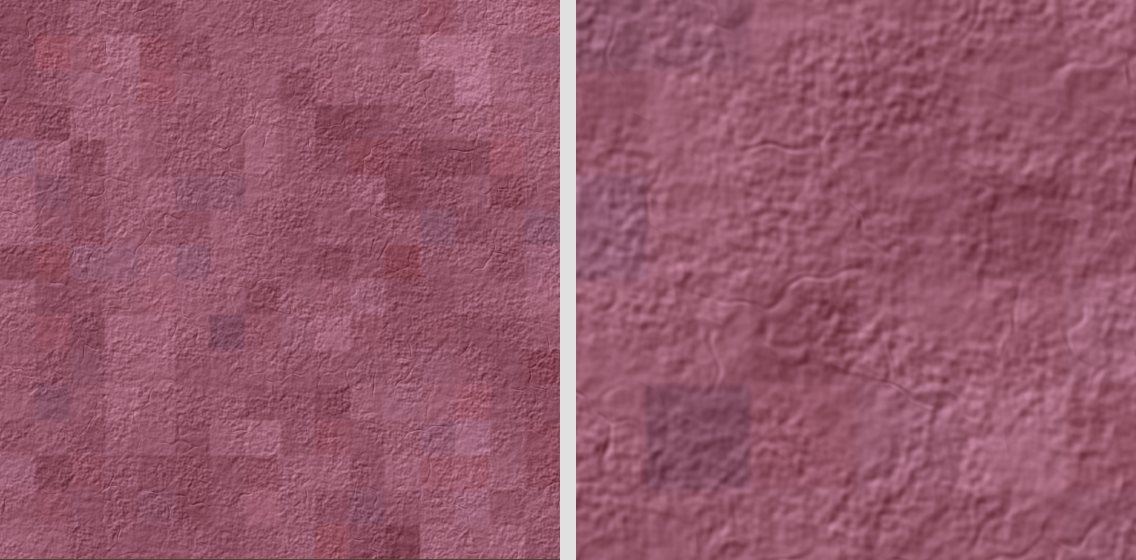
Left, the full canvas; right, a detail of the centre.
Reproduce this texture procedurally as a Shadertoy shader.

```glsl
// Rose plaster: an embossed surface of grains, wrinkles and broken creases,
// lit from the upper left by a height difference along the light direction.
// A grid of faint square patches shifts its tone and, rarely, its hue.

#define MEAN_COLOR vec3(0.582, 0.342, 0.416)
#define TONE_AXIS vec3(0.160, 0.150, 0.170)
#define RIM_COLOR vec3(0.30, 0.27, 0.22)
#define LIGHT_DIR vec2(-0.6, 0.8)
#define LIGHT_STEP 0.0014
#define RELIEF 2.15
#define CREASE_DEPTH 0.30
#define CELLS 16.0
#define PATCHES 16.0
#define PATCH_TONE 0.68
#define PATCH_HUE 0.026
#define BROAD_TONE 0.42

vec2 hash2(vec2 p) {
    vec3 q = fract(p.xyx * vec3(0.1031, 0.1030, 0.0973));
    q += dot(q, q.yzx + 33.33);
    return fract((q.xx + q.yz) * q.zy);
}

float cornerSlope(vec2 cell, vec2 offset) {
    float angle = 6.2832 * hash2(cell).x;
    return dot(vec2(cos(angle), sin(angle)), offset);
}

float gradientNoise(vec2 p) {
    vec2 i = floor(p), f = p - i;
    vec2 u = f * f * f * (f * (f * 6.0 - 15.0) + 10.0);
    vec2 e = vec2(1.0, 0.0);
    float low = mix(cornerSlope(i, f), cornerSlope(i + e.xy, f - e.xy), u.x);
    float high = mix(cornerSlope(i + e.yx, f - e.yx), cornerSlope(i + e.xx, f - e.xx), u.x);
    return mix(low, high, u.y);
}

// Difference of the two nearest seed distances: zero on a cell border
float borderDistance(vec2 p) {
    vec2 i = floor(p), f = p - i;
    float nearest = 8.0, second = 8.0;
    for (int y = -1; y <= 1; y++)
    for (int x = -1; x <= 1; x++) {
        vec2 g = vec2(x, y);
        float d = length(g + hash2(i + g + 57.0) - f);
        second = min(second, max(nearest, d));
        nearest = min(nearest, d);
    }
    return second - nearest;
}

float surfaceHeight(vec2 p) {
    // Jagged cell borders, present only in places
    vec2 warp = vec2(gradientNoise(p * 48.0), gradientNoise(p * 48.0 + 71.0));
    vec2 bend = vec2(gradientNoise(p * 13.0 + 13.0), gradientNoise(p * 13.0 + 37.0));
    float border = borderDistance(p * CELLS + 0.32 * warp + 0.5 * bend);
    float presence = smoothstep(-0.3, 0.4, gradientNoise(p * 14.0 + 5.0));
    float h = CREASE_DEPTH * presence * smoothstep(0.0, 0.15, border);

    // Wrinkles and soft lumps
    h -= 0.60 * abs(gradientNoise(p * 33.0 + 0.6 * warp + 19.0));
    h += 0.45 * gradientNoise(p * 58.0 + 3.0);

    // Fine grain gathered in clusters, kept away from the borders
    float cluster = smoothstep(-0.35, 0.2, gradientNoise(p * 17.0 + 41.0));
    cluster *= mix(0.5, 1.0, smoothstep(0.05, 0.3, border));
    float grain = 0.62 * gradientNoise(p * 112.0) + 0.36 * gradientNoise(p * 195.0 + 29.0);
    return h + grain * mix(0.38, 1.0, cluster);
}

// Tone in x, hue shift in y; neighbours share a slow drift
vec2 patchShift(vec2 cell) {
    vec2 r = 2.0 * hash2(cell + 113.0) - 1.0;
    float drift = gradientNoise(cell * 0.31 + 7.3);
    return vec2(drift + 0.45 * r.x * abs(r.x), pow(abs(r.y), 7.0) * sign(r.y));
}

vec2 patchGrid(vec2 p) {
    vec2 q = p * PATCHES - 0.5;
    vec2 i = floor(q), w = smoothstep(0.46, 0.54, q - i);
    vec2 e = vec2(1.0, 0.0);
    return mix(mix(patchShift(i), patchShift(i + e.xy), w.x),
               mix(patchShift(i + e.yx), patchShift(i + e.xx), w.x), w.y);
}

void mainImage(out vec4 fragColor, in vec2 fragCoord) {
    vec2 uv = fragCoord / iResolution.y;

    // Relief shading
    vec2 lightStep = LIGHT_DIR * LIGHT_STEP;
    float slope = surfaceHeight(uv - lightStep) - surfaceHeight(uv + lightStep);
    float tone = RELIEF * slope;

    // Patches and broad unevenness
    vec2 shift = patchGrid(uv);
    tone += PATCH_TONE * shift.x + BROAD_TONE * gradientNoise(uv * 2.7 + 2.0);
    vec3 color = MEAN_COLOR + TONE_AXIS * clamp(tone, -1.5, 1.2);
    color += PATCH_HUE * shift.y * vec3(1.0, -0.3, -0.8);

    // Thin dark rim along the lower edge
    color = mix(RIM_COLOR, color, smoothstep(0.0008, 0.0026, uv.y));
    fragColor = vec4(color, 1.0);
}
```
